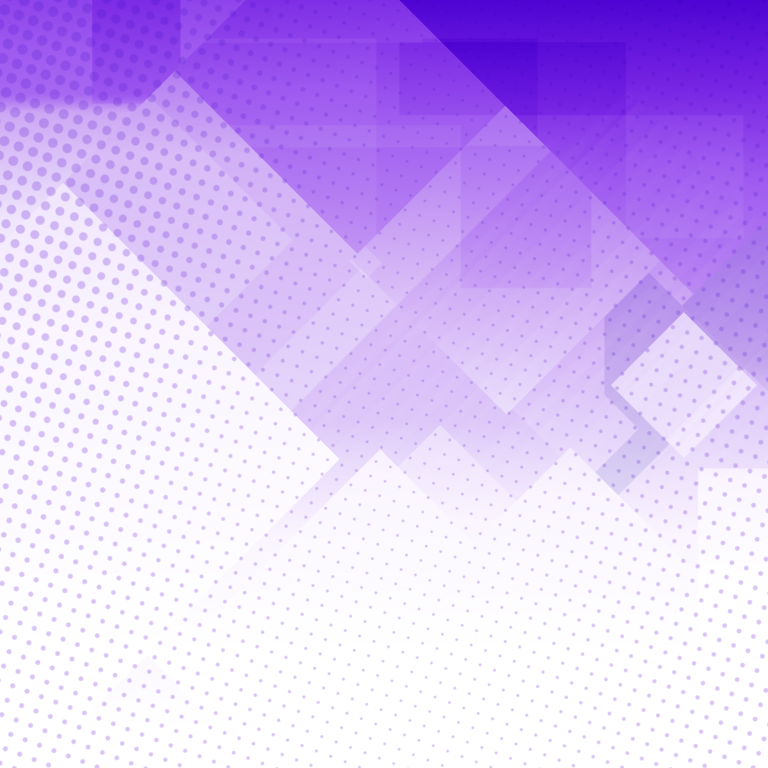
Give the GLSL for this background, as a Shadertoy shader.

```glsl
// Overlapping translucent diamonds over a violet-to-white fade, under halftone dots.
// Each panel sets a "tone" (0 = white, 7 = deep violet) that fades with depth;
// the tone is then looked up in a colour ramp and multiplied by the dot screen.

const vec3 RAMP[8] = vec3[8](
    vec3(1.00, 1.00, 1.00), vec3(0.98, 0.96, 1.00),
    vec3(0.89, 0.82, 0.98), vec3(0.81, 0.67, 0.96),
    vec3(0.71, 0.50, 0.95), vec3(0.62, 0.35, 0.94),
    vec3(0.46, 0.14, 0.89), vec3(0.29, 0.00, 0.82));
const vec3  DOT_TINT    = vec3(0.85, 0.77, 0.96);
const vec3  SHADE_TINT  = vec3(0.94, 0.97, 0.97);
const float DOT_CELLS   = 50.0;
const float DOT_ANGLE   = 0.36;
const float STREAKS     = 110.0;
const float STREAK_GAIN = 0.12;
const float FAR         = 3.0;

float pixel;

float hash(float n) {
    n = fract(n * 0.1031);
    n *= n + 33.33;
    return fract(n * (n + n));
}

// Smooth-edged interval test.
float span(float v, float lo, float hi) {
    return smoothstep(lo - pixel, lo + pixel, v)
         * (1.0 - smoothstep(hi - pixel, hi + pixel, v));
}

// Box with lower corner lo and upper corner hi.
float panel(vec2 p, vec2 lo, vec2 hi) {
    return span(p.x, lo.x, hi.x) * span(p.y, lo.y, hi.y);
}

// Linear tone from t0 at depth d0 to t1 at depth d1.
float fade(float d, float d0, float t0, float d1, float t1) {
    return mix(t0, t1, clamp((d - d0) / (d1 - d0), 0.0, 1.0));
}

vec3 rampColor(float tone) {
    float t = clamp(tone, 0.0, 6.999);
    int i = int(t);
    return mix(RAMP[i], RAMP[i + 1], fract(t));
}

float halftone(vec2 p) {
    float c = cos(DOT_ANGLE), s = sin(DOT_ANGLE);
    vec2 cell = fract(mat2(c, -s, s, c) * p * DOT_CELLS) - 0.5;
    float corner = 1.0 - smoothstep(0.0, 0.6, length(p * vec2(1.0, 0.7)));
    float radius = 0.085 + 0.075 * smoothstep(0.0, 0.55, abs(p.x - 0.55)) + 0.19 * corner;
    float soft = pixel * DOT_CELLS;
    return 1.0 - smoothstep(radius - soft, radius + soft, length(cell));
}

void mainImage(out vec4 fragColor, in vec2 fragCoord) {
    pixel = 1.0 / min(iResolution.x, iResolution.y);
    vec2 p = fragCoord / iResolution.xy;
    p.y = 1.0 - p.y;                          // depth below the top edge
    float d = p.y;
    vec2 k = vec2(p.x + d, p.x - d);          // diagonal axes

    // Backdrop and the deep right field
    float tone = fade(d, 0.0, 5.8, 0.84, 0.0);
    tone = mix(tone, fade(d, 0.0, 6.9, 0.39, 3.7), panel(k, vec2(-FAR, 0.52), vec2(1.286, FAR)));
    float shade = panel(k, vec2(1.286, 0.49), vec2(FAR)) * (1.0 - smoothstep(0.46, 0.54, d));
    tone += 0.5 * shade;

    // Upright translucent panels
    tone += 0.25 * panel(p, vec2(0.52, 0.055), vec2(0.815, 0.15));
    tone += 0.20 * panel(p, vec2(0.49, 0.05), vec2(0.70, 0.31));
    tone -= 0.25 * panel(p, vec2(0.24, 0.163), vec2(0.60, 0.192));
    tone -= 0.18 * panel(p, vec2(0.12, 0.05), vec2(0.55, 0.056));
    tone -= 0.20 * panel(p, vec2(0.815, 0.15), vec2(0.968, 0.31));

    // Pale left band and its crossing strips
    float bandTone = fade(d, 0.18, 2.9, 0.6, 2.0) * fade(d, 0.55, 1.0, 0.85, 0.0);
    bandTone += fade(d, 0.08, 1.3, 0.2, 0.0);
    bandTone -= 0.3 * panel(k, vec2(0.31, -FAR), vec2(0.694, 0.069));
    bandTone -= 0.25 * span(k.x, 0.82, 0.914);
    bandTone += 0.2 * span(k.x, 0.914, FAR) * (1.0 - smoothstep(0.45, 0.7, d));
    tone = mix(tone, bandTone, panel(k, vec2(0.31, -FAR), vec2(FAR, 0.135)));
    tone = mix(tone, fade(d, 0.22, 1.5, 0.85, 0.0), panel(k, vec2(0.31, -FAR), vec2(1.04, -0.156)));

    // Upper left corner
    float cornerTone = mix(fade(d, 0.13, 3.3, 0.29, 1.4), fade(d, 0.0, 5.4, 0.14, 4.5),
                           1.0 - smoothstep(0.12, 0.15, d));
    cornerTone += 0.45 * panel(p, vec2(0.12, -FAR), vec2(0.235, 0.135));
    tone = mix(tone, cornerTone, span(k.x, -FAR, 0.32));

    // Large central diamond and the small one at its left tip
    float diamondTone = fade(d, 0.15, 4.8, 0.54, 1.6) - 0.4 * span(k.x, 0.79, 0.914);
    diamondTone += 0.3 * panel(p, vec2(0.60, 0.19), vec2(0.77, 0.375));
    tone = mix(tone, diamondTone, panel(k, vec2(0.796, 0.12), vec2(1.199, 0.52)));
    tone -= 0.3 * panel(k, vec2(0.796, 0.115), vec2(0.84, 0.155));

    // Shadowed patches around the right diamond
    float patches = panel(k, vec2(1.2, 0.273), vec2(1.45, 0.49)) * span(p.x, 0.787, FAR);
    patches = max(patches, panel(k, vec2(1.39, 0.16), vec2(1.45, 0.30)));
    tone += 0.35 * patches;

    // Pale lower diamonds
    tone = mix(tone, fade(d, 0.55, 1.7, 0.75, 0.6), panel(k, vec2(1.126, -FAR), vec2(FAR, 0.02)));
    tone = mix(tone, fade(d, 0.58, 1.15, 0.85, 0.0), panel(k, vec2(1.08, -FAR), vec2(FAR, -0.09)));
    tone = mix(tone, fade(d, 0.58, 1.3, 0.85, 0.0), panel(k, vec2(1.325, -FAR), vec2(FAR, 0.16)));
    tone -= 0.5 * panel(p, vec2(0.909, 0.61), vec2(FAR));
    tone += 0.6 * panel(k, vec2(1.044, -FAR), vec2(1.25, -0.66)) * (1.0 - smoothstep(0.85, 0.96, d));

    // Bright right diamond, then faint diagonal streaks
    float bright = panel(k, vec2(1.297, 0.294), vec2(1.487, 0.484));
    tone = mix(tone, fade(d, 0.41, 1.9, 0.59, 1.5) - 0.2 * span(k.x, 1.44, FAR), bright);
    float streak = hash(floor(k.x * STREAKS)) - 0.5;
    tone += STREAK_GAIN * streak * panel(k, vec2(0.9, -0.15), vec2(1.7, 0.7)) * (1.0 - smoothstep(0.5, 0.7, d));

    vec3 color = rampColor(tone);
    color *= mix(vec3(1.0), SHADE_TINT, max(shade, patches) * (1.0 - bright));
    color *= mix(vec3(1.0), DOT_TINT, halftone(p) * fade(tone, 1.0, 1.0, 6.0, 0.65));
    fragColor = vec4(color, 1.0);
}
```
